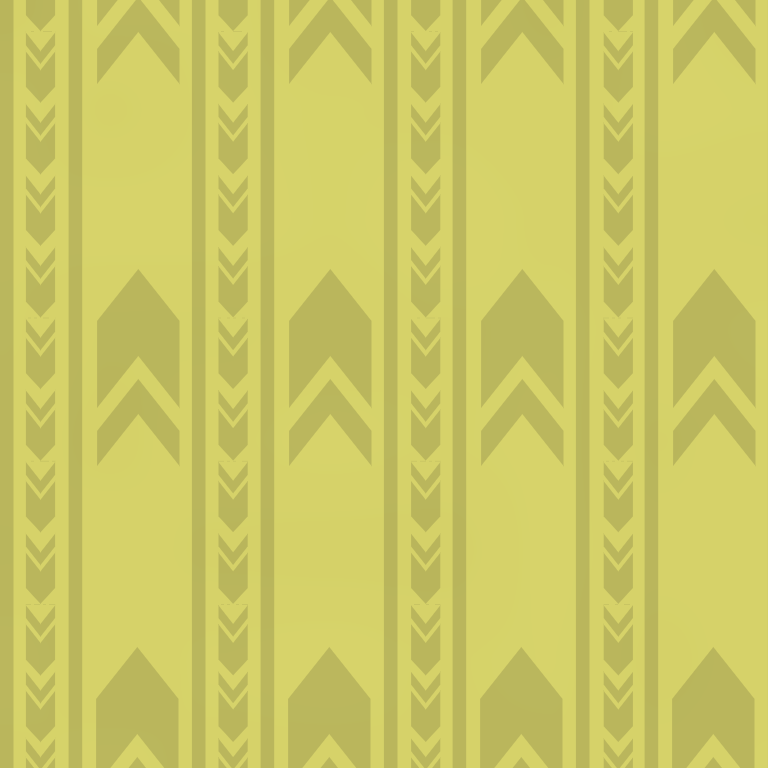
Write a Shadertoy shader that draws this pattern.

```glsl
// Two-tone striped wallpaper: four columns of paired rules, small downward
// arrows between the rules and large upward arrows in the wide panels.
// Each arrow is a set of slanted bands, repeated by loops with slight drift.

const float SHEET = 768.0;             // design units down the canvas
const float COLUMN_PITCH = 192.0;
const vec3 GROUND = vec3(0.839, 0.824, 0.412);
const vec3 INK = vec3(0.729, 0.714, 0.361);

const vec2 RULE_CENTRES = vec2(6.7, 75.4);
const float RULE_HALF = 6.8;

const float BIG_X = 138.3;
const float BIG_TOP = 269.0;           // tip of the middle row
const float BIG_PITCH = 380.0;
const float BIG_HALF = 41.2;
const float BIG_SLOPE = 1.26;
const vec2 BIG_BODY = vec2(0.0, 87.0); // upper and lower edge on the axis
const vec2 BIG_TAIL = vec2(110.0, 145.0);

const float SMALL_X = 40.5;
const float SMALL_TOP = 319.0;
const float SMALL_PITCH = 71.6;
const float SMALL_HALF = 14.6;
const float NOTCH_SLOPE = -1.27;
const float TIP_SLOPE = -1.08;
const vec2 SMALL_CHEVRON = vec2(18.5, 31.2);
const vec2 SMALL_BODY = vec2(37.5, 70.0);

const float COLUMN_DRIFT = 0.6;        // small arrows creep right per column
const float BIG_DRIFT = 2.0;           // uneven spacing of large rows
const float SMALL_SQUEEZE = 5.0;       // tighter spacing of the last rows
const float TRACE_CHANCE = 0.35;       // share of rows with a hairline trace
const float TRACE_INK = 0.6;
const float TONE_SHIFT = 0.008;

float hash(vec2 p) {
    vec3 q = fract(vec3(p.xyx) * 0.1031);
    q += dot(q, q.yzx + 33.33);
    return fract((q.x + q.y) * q.z);
}

float valueNoise(vec2 p) {
    vec2 i = floor(p), f = fract(p);
    f = f * f * (3.0 - 2.0 * f);
    return mix(mix(hash(i), hash(i + vec2(1, 0)), f.x),
               mix(hash(i + vec2(0, 1)), hash(i + vec2(1, 1)), f.x), f.y);
}

// Coverage of a shape from its signed distance, one pixel wide
float cover(float d, float px) {
    return clamp(0.5 - d / px, 0.0, 1.0);
}

// Band between two V-shaped edges, cut off at the sides; y points down
float slantedBand(vec2 p, float halfWidth, vec2 edges, vec2 slopes) {
    float ax = abs(p.x);
    float upper = (edges.x + slopes.x * ax - p.y) * inversesqrt(1.0 + slopes.x * slopes.x);
    float lower = (p.y - edges.y - slopes.y * ax) * inversesqrt(1.0 + slopes.y * slopes.y);
    return max(ax - halfWidth, max(upper, lower));
}

float bigArrow(vec2 p) {
    vec2 slopes = vec2(BIG_SLOPE);
    return min(slantedBand(p, BIG_HALF, BIG_BODY, slopes),
               slantedBand(p, BIG_HALF, BIG_TAIL, slopes));
}

float smallArrow(vec2 p) {
    return min(slantedBand(p, SMALL_HALF, SMALL_CHEVRON, vec2(NOTCH_SLOPE)),
               slantedBand(p, SMALL_HALF, SMALL_BODY, vec2(NOTCH_SLOPE, TIP_SLOPE)));
}

void mainImage(out vec4 fragColor, in vec2 fragCoord) {
    float px = SHEET / iResolution.y;
    vec2 p = vec2(fragCoord.x, iResolution.y - fragCoord.y) * px;
    float column = floor(p.x / COLUMN_PITCH);
    float x = p.x - column * COLUMN_PITCH;

    // Paired vertical rules, the first one wrapping across the column edge
    vec2 gap = abs(x - RULE_CENTRES);
    gap.x = min(gap.x, abs(x - COLUMN_PITCH - RULE_CENTRES.x));
    float shape = min(gap.x, gap.y) - RULE_HALF;

    // Large arrows
    for (int i = -1; i <= 1; i++) {
        float row = float(i);
        float top = BIG_TOP + row * BIG_PITCH - BIG_DRIFT * row * row;
        float centre = BIG_X - max(row, 0.0);
        shape = min(shape, bigArrow(vec2(x - centre, p.y - top)));
    }

    // Small arrows, some with a broken hairline above
    float trace = 0.0;
    float smallX = x - SMALL_X - COLUMN_DRIFT * column;
    for (int i = -5; i <= 6; i++) {
        float row = float(i);
        float top = SMALL_TOP + row * SMALL_PITCH - SMALL_SQUEEZE * max(row - 4.0, 0.0);
        vec2 q = vec2(smallX, p.y - top);
        shape = min(shape, smallArrow(q));
        float worn = step(hash(vec2(row + 20.0, 7.0)), TRACE_CHANCE);
        float dash = step(0.55, hash(vec2(floor(q.x / 3.0) + 40.0, row + 11.0 + column)));
        float line = max(abs(q.y + 1.0) - 0.35, abs(q.x) - SMALL_HALF);
        trace = max(trace, worn * dash * cover(line, px));
    }

    float ink = max(cover(shape, px), trace * TRACE_INK);
    float tone = (valueNoise(p / 110.0) - 0.5) * TONE_SHIFT;
    fragColor = vec4(mix(GROUND, INK, ink) + tone, 1.0);
}
```
